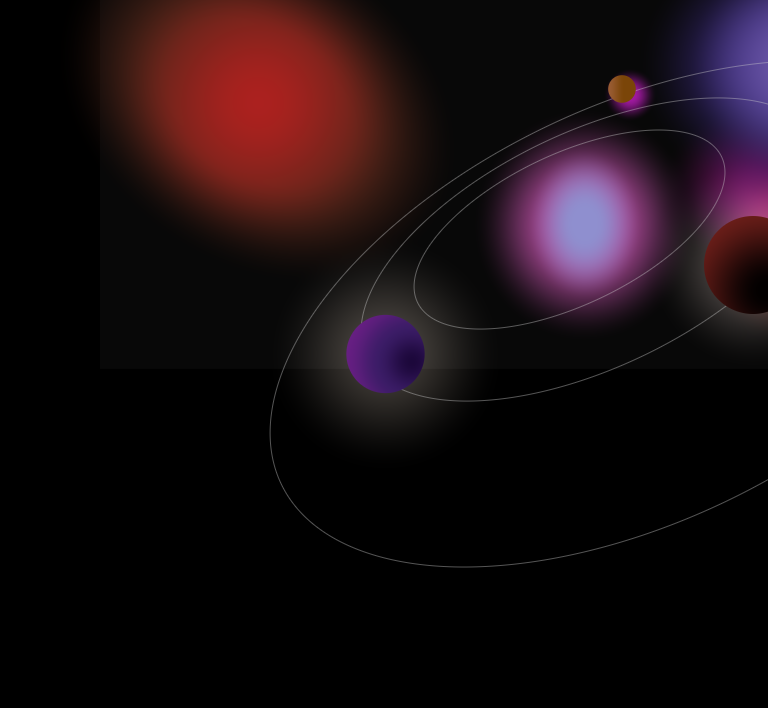
Reproduce this background procedurally as a WebGL 1 fragment shader.

```glsl
precision highp float;
// Dark space scene: soft coloured nebulae, three tilted orbits and three planets.
uniform vec2 u_resolution;

// Elliptical glow: full inside the core fraction, zero at the radii.
float glow(vec2 p, vec2 center, vec2 radii, float core) {
  return 1.0 - smoothstep(core, 1.0, length((p - center) / radii));
}

vec2 rotate(vec2 p, float angle) {
  float c = cos(angle), s = sin(angle);
  return vec2(c * p.x + s * p.y, c * p.y - s * p.x);
}

// Thin ellipse outline, using a first-order distance estimate.
float orbit(vec2 p, vec2 center, vec2 radii, float pixel) {
  vec2 q = rotate(p - center, 0.447);
  float f = length(q / radii);
  float d = abs(f - 1.0) * f / max(length(q / (radii * radii)), 0.001);
  return clamp((0.0007 - d) / pixel + 0.5, 0.0, 1.0);
}

float disc(vec2 p, vec2 center, float radius, float pixel) {
  return clamp((radius - length(p - center)) / pixel + 0.5, 0.0, 1.0);
}

void main() {
  float pixel = 1.0 / u_resolution.y;
  vec2 p = gl_FragCoord.xy * pixel;

  // Faint panel on black
  vec2 inside = clamp((p - vec2(0.1412, 0.479)) / pixel + 0.5, 0.0, 1.0);
  vec3 color = vec3(0.03) * inside.x * inside.y;

  // Red nebula with a brown rim
  vec2 redCenter = vec2(0.365, 0.855);
  vec2 tilted = rotate(p - redCenter, -0.61);
  vec3 ember = mix(vec3(0.32, 0.15, 0.10), vec3(0.67, 0.13, 0.12),
                   glow(p, redCenter, vec2(0.23), 0.0));
  color = mix(color, ember, glow(tilted, vec2(0.0), vec2(0.31, 0.232), 0.42));

  // Blue and magenta nebulae on the right
  color = mix(color, vec3(0.40, 0.07, 0.35),
              glow(p, vec2(1.075, 0.735), vec2(0.145, 0.12), 0.1));
  vec2 blueCenter = vec2(1.13, 0.908);
  color = mix(color, vec3(0.22, 0.16, 0.46),
              glow(p, blueCenter, vec2(0.235, 0.20), 0.25));
  color = mix(color, vec3(0.43, 0.35, 0.67),
              glow(p, blueCenter, vec2(0.16), 0.0));

  // Pink nebula with a pale blue heart
  color = mix(color, vec3(0.68, 0.29, 0.60),
              glow(p, vec2(0.826, 0.682), vec2(0.160, 0.167), 0.22));
  color = mix(color, vec3(0.56, 0.56, 0.81),
              glow(p, vec2(0.826, 0.684), vec2(0.082, 0.108), 0.2));

  // Halos around the planets
  vec2 violetCenter = vec2(0.5445, 0.5);
  vec2 redPlanet = vec2(1.0636, 0.6257);
  vec2 amberCenter = vec2(0.8785, 0.8743);
  color += vec3(0.27, 0.25, 0.23) * glow(p, violetCenter, vec2(0.17), 0.0);
  color += vec3(0.34, 0.31, 0.30) * glow(p, redPlanet, vec2(0.15), 0.0);
  color += vec3(0.30, 0.08, 0.06) * glow(p, vec2(1.12, 0.64), vec2(0.13), 0.0);
  color = mix(color, vec3(0.62, 0.10, 0.62),
              glow(p, vec2(0.890, 0.866), vec2(0.038), 0.15));

  // Orbits
  float lines = orbit(p, vec2(0.8044, 0.6758), vec2(0.2381, 0.1062), pixel);
  lines = max(lines, orbit(p, vec2(0.8369, 0.6476), vec2(0.3537, 0.1662), pixel));
  lines = max(lines, orbit(p, vec2(0.8992, 0.5568), vec2(0.5566, 0.2935), pixel));
  color = mix(color, vec3(0.8), 0.42 * lines);

  // Violet planet
  float shade = length(p - vec2(0.582, 0.489)) / 0.095;
  vec3 surface = mix(vec3(0.11, 0.03, 0.23), vec3(0.23, 0.11, 0.40),
                     smoothstep(0.0, 0.55, shade));
  surface = mix(surface, vec3(0.40, 0.12, 0.51), smoothstep(0.45, 1.0, shade));
  color = mix(color, surface, disc(p, violetCenter, 0.0553, pixel));

  // Red planet
  shade = length(p - vec2(1.083, 0.590)) / 0.125;
  surface = mix(vec3(0.01, 0.0, 0.0), vec3(0.43, 0.12, 0.10),
                smoothstep(0.05, 1.0, shade));
  color = mix(color, surface, disc(p, redPlanet, 0.0692, pixel));

  // Amber planet
  shade = smoothstep(-0.004, 0.02, amberCenter.x - p.x);
  surface = mix(vec3(0.48, 0.27, 0.03), vec3(0.60, 0.36, 0.20), shade);
  color = mix(color, surface, disc(p, amberCenter, 0.0195, pixel));

  gl_FragColor = vec4(color, 1.0);
}
```
